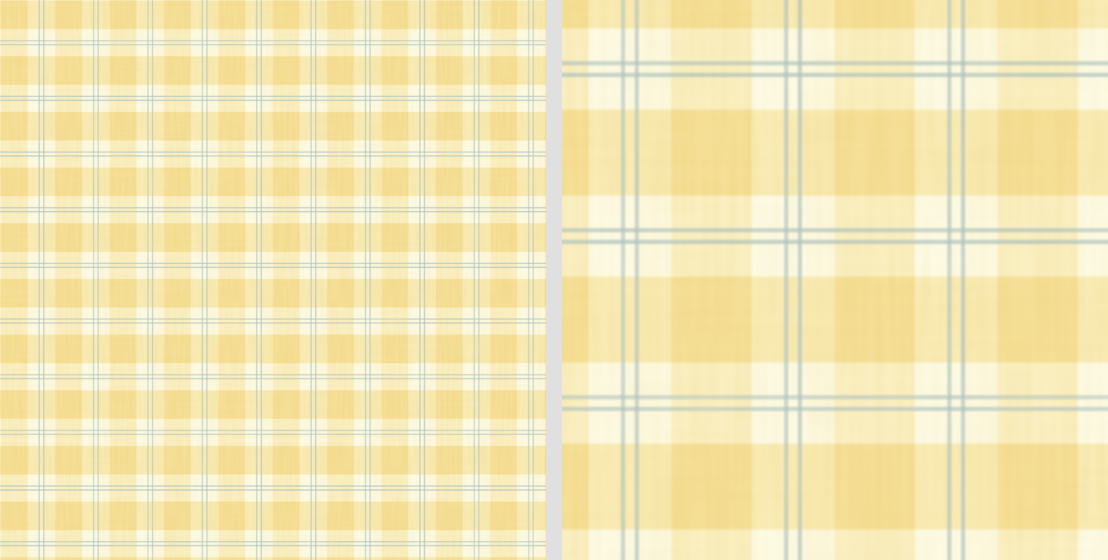
Left, the full canvas; right, a detail of the centre.
Write a Shadertoy shader that draws this pattern.

```glsl
// Woven gingham check: pale warp and weft bands crossing on a yellow ground,
// each band carrying a twin pinstripe of grey blue. Bands and stripes are
// soft box profiles of the distance to the band centre; noise adds thread.
#define REPEATS vec2(10.04, 10.06)
#define BAND_CENTRE vec2(0.763, 0.767)
#define BAND_HALF vec2(0.254, 0.243)
#define STRIPE_OFFSET vec2(0.042, 0.035)
#define STRIPE_HALF 0.013
#define STRIPE_STRENGTH 0.6
#define THREAD_DEPTH 0.022
#define GROUND vec3(0.957, 0.868, 0.575)
#define WARP_TONE vec3(0.970, 0.914, 0.690)
#define WEFT_TONE vec3(0.976, 0.929, 0.738)
#define CROSS_TONE vec3(0.988, 0.974, 0.875)
#define STRIPE_TONE vec3(0.68, 0.76, 0.74)

float hash(vec2 p) {
    vec3 q = fract(p.xyx * 0.1031);
    q += dot(q, q.yzx + 33.33);
    return fract((q.x + q.y) * q.z);
}

vec2 gradient(vec2 cell) {
    float angle = 6.2832 * hash(cell);
    return vec2(cos(angle), sin(angle));
}

float gradientNoise(vec2 p) {
    vec2 i = floor(p), f = p - i;
    vec2 u = f * f * f * (f * (f * 6.0 - 15.0) + 10.0);
    vec2 e = vec2(0.0, 1.0);
    float low = mix(dot(gradient(i), f),
                    dot(gradient(i + e.yx), f - e.yx), u.x);
    float high = mix(dot(gradient(i + e.xy), f - e.xy),
                     dot(gradient(i + e.yy), f - e.yy), u.x);
    return mix(low, high, u.y);
}

// Coverage of a strip of the given half width, per axis
vec2 strip(vec2 distance, vec2 halfWidth, vec2 blur) {
    return 1.0 - smoothstep(halfWidth - blur, halfWidth + blur, distance);
}

void mainImage(out vec4 fragColor, in vec2 fragCoord) {
    vec2 uv = fragCoord / iResolution.xy;
    vec2 p = vec2(uv.x, 1.0 - uv.y) * REPEATS;
    vec2 pixel = REPEATS / iResolution.xy;

    // Signed offset from the nearest band centre, and its index
    vec2 q = p - BAND_CENTRE + 0.5;
    vec2 index = floor(q);
    vec2 offset = q - index - 0.5;

    // Pale bands, the warp a little thinner on its right side
    vec2 band = strip(abs(offset), BAND_HALF, max(pixel * 0.75, vec2(0.014)));
    band.x *= 1.0 - 0.16 * smoothstep(0.03, 0.09, offset.x);
    vec3 color = mix(mix(GROUND, WARP_TONE, band.x),
                     mix(WEFT_TONE, CROSS_TONE, band.x), band.y);

    // Fine threads, long along the warp and fainter along the weft
    float warpThread = gradientNoise(p * vec2(19.0, 1.3));
    float weftThread = gradientNoise(p.yx * vec2(17.0, 1.1) + 41.0);
    float thread = warpThread + 0.45 * weftThread;
    color += THREAD_DEPTH * thread * vec3(0.45, 0.7, 1.5);

    // Twin pinstripes, with uneven dye from band to band and along the length
    vec2 stripe = strip(abs(abs(offset) - STRIPE_OFFSET), vec2(STRIPE_HALF),
                        max(pixel * 0.75, vec2(0.012)));
    vec2 dye = vec2(hash(vec2(index.x, 3.0)) + step(0.0, offset.x) * 0.3,
                    hash(vec2(index.y, 8.0)) + step(0.0, offset.y) * 0.3);
    vec2 wear = vec2(gradientNoise(vec2(index.x * 7.3, p.y * 2.0)),
                     gradientNoise(vec2(p.x * 2.0, index.y * 7.3 + 60.0)));
    stripe *= STRIPE_STRENGTH * (0.86 + 0.22 * dye + 0.18 * wear);
    color = mix(color, STRIPE_TONE, 1.0 - (1.0 - stripe.x) * (1.0 - stripe.y));

    fragColor = vec4(clamp(color, 0.0, 1.0), 1.0);
}
```
